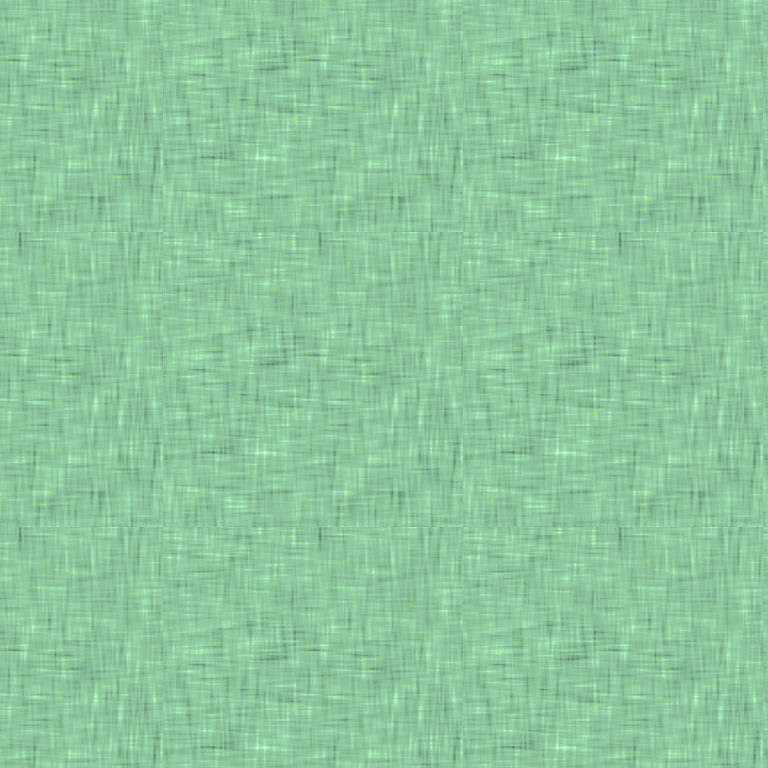
This texture is drawn by a three.js fragment shader. Its source:

```glsl
varying vec2 vUv;

#define BASE_COLOR vec3(0.551, 0.780, 0.620)
#define SHADE_RANGE vec3(0.118, 0.150, 0.118)
#define FLECK_TINT vec3(0.035, 0.050, -0.030)
#define TILE_SIZE vec2(0.3906, 0.3840)
#define TILE_ORIGIN vec2(0.212, 0.314)
#define FINE_ROWS 430.0
#define COARSE_ROWS 210.0
#define RUNS 14.0
#define CONTRAST 0.95

float hash(vec2 p) {
  return fract(sin(dot(p, vec2(127.1, 311.7))) * 43758.5453);
}

float gradientNoise1D(float x, float seed) {
  float cell = floor(x);
  float f = x - cell;
  float left = (hash(vec2(cell, seed)) * 2.0 - 1.0) * f;
  float right = (hash(vec2(cell + 1.0, seed)) * 2.0 - 1.0) * (f - 1.0);
  return mix(left, right, smoothstep(0.0, 1.0, f));
}

// One yarn: noise along its length, shifted so that runs do not line up
float yarn(float along, float row, float seed) {
  float shift = 60.0 * hash(vec2(row, seed));
  return gradientNoise1D(along + shift, row + seed * 17.37);
}

// Parallel yarns along x, blended smoothly across y
float yarns(vec2 p, float rows, float runs, float seed) {
  float y = p.y * rows;
  float row = floor(y);
  float along = p.x * runs;
  return mix(yarn(along, row, seed), yarn(along, row + 1.0, seed),
             smoothstep(0.0, 1.0, y - row));
}

// Fine, long and coarse yarns of one direction
float threadLayer(vec2 p, float seed) {
  float fine = yarns(p, FINE_ROWS, RUNS * 1.8, seed);
  float longRun = yarns(p, FINE_ROWS * 0.77, RUNS, seed + 1.0);
  float coarse = yarns(p, COARSE_ROWS, RUNS * 1.3, seed + 2.0);
  float bundle = yarns(p, COARSE_ROWS * 0.3, RUNS * 0.6, seed + 3.0);
  return fine + longRun + 0.6 * coarse + 0.3 * bundle;
}

void main() {
  // Repeating swatch of cloth
  vec2 tile = fract((vUv - TILE_ORIGIN) / TILE_SIZE);
  vec2 p = tile * TILE_SIZE + 1.0;

  // Weft runs across, warp runs up; the warp leads near the swatch edge
  float warpLead = smoothstep(0.74, 0.77, tile.x);
  float patches = yarns(p, 14.0, 12.0, 41.0);
  float balance = 0.28 * warpLead - 0.10 + 0.4 * patches;
  float weft = threadLayer(p, 3.0) * (1.0 - balance);
  float warp = threadLayer(p.yx, 23.0) * (1.0 + balance);

  // Crossing threads stand out more than the ground between them
  float shade = weft + warp;
  shade *= CONTRAST * (0.75 + 0.9 * abs(shade));

  // Sparse yellow-green slubs, with a slight hue drift between yarns
  float fleck = smoothstep(0.20, 0.36, yarns(p, COARSE_ROWS, RUNS * 3.0, 51.0));
  float hue = yarns(p, COARSE_ROWS, RUNS * 2.0, 61.0)
            + yarns(p.yx, COARSE_ROWS, RUNS * 2.0, 71.0);

  vec3 color = BASE_COLOR + SHADE_RANGE * shade;
  color += FLECK_TINT * (fleck + 0.25 * hue);
  gl_FragColor = vec4(clamp(color, 0.0, 1.0), 1.0);
}
```
